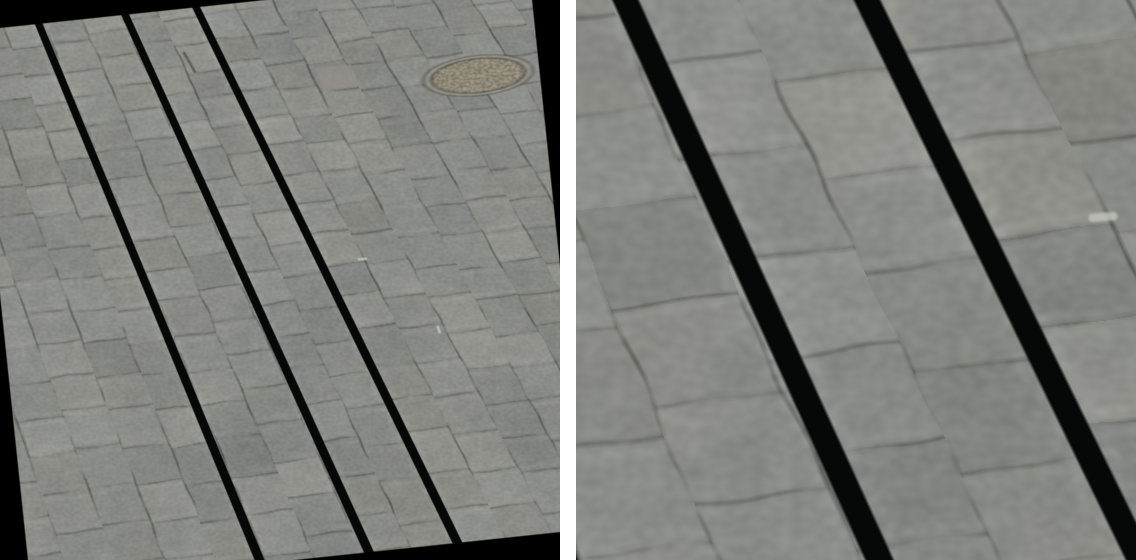
Left, the full canvas; right, a detail of the centre.
This texture is drawn by a Shadertoy shader. Its source:

```glsl
// Worn grey stone paving in slight perspective, crossed by three black stripes,
// with an oval cover, on a tilted square over black. Columns of blocks fan out
// from one vanishing point; hashes and gradient noise vary blocks, joints and wear.

const vec2  VANISH = vec2(-1.533, 4.846);        // where the columns meet
const vec3  STRIPES = vec3(0.4120, 0.4536, 0.4880); // stripe slopes, dx over dy
const float STRIPE_HALF = 0.0017;                // half width per unit of depth
const float COLUMN_STEP = 0.0185;                // slope between joints
const float COLUMN_START = 0.4326;               // slope of one joint
const float COURSE_STEP = 0.0031;                // block length in inverse depth
const float COURSE_TILT = 0.13;
const float JOINT_WIDTH = 0.0021;
const float FRAME_TILT = 0.105;                  // radians
const vec2  COVER_POS = vec2(0.854, 0.865);
const vec2  COVER_RADII = vec2(0.098, 0.0355);
const vec2  SLAB_POS = vec2(0.602, 0.862);
const vec2  SLAB_HALF = vec2(0.034, 0.020);

const vec3 STONE = vec3(0.532, 0.535, 0.512);
const vec3 STONE_COOL = vec3(0.492, 0.508, 0.502);
const vec3 SLAB = vec3(0.580, 0.560, 0.540);
const vec3 COVER = vec3(0.555, 0.530, 0.470);
const vec3 COVER_RIM = vec3(0.600, 0.595, 0.560);
const vec3 STRIPE = vec3(0.025, 0.032, 0.030);
const vec3 LITTER = vec3(0.76, 0.77, 0.74);

float hash(vec2 p) {
    vec3 q = fract(vec3(p.xyx) * 0.1031);
    q += dot(q, q.yzx + 33.33);
    return fract((q.x + q.y) * q.z);
}

vec2 gradient(vec2 cell) {
    float a = 6.2832 * hash(cell);
    return vec2(cos(a), sin(a));
}

// Gradient noise, about -0.7 to 0.7
float noise(vec2 p) {
    vec2 i = floor(p), f = p - i;
    vec2 w = f * f * f * (f * (f * 6.0 - 15.0) + 10.0);
    vec2 e = vec2(1.0, 0.0);
    float low = mix(dot(gradient(i), f), dot(gradient(i + e), f - e), w.x);
    float high = mix(dot(gradient(i + e.yx), f - e.yx), dot(gradient(i + 1.0), f - 1.0), w.x);
    return mix(low, high, w.y);
}

float fbm(vec2 p) {
    float sum = 0.0, amp = 0.5;
    for (int i = 0; i < 4; i++) {
        sum += amp * noise(p);
        p = mat2(1.6, 1.2, -1.2, 1.6) * p + 7.3;
        amp *= 0.55;
    }
    return sum;
}

vec2 rotate(vec2 p, float a) {
    return vec2(cos(a) * p.x + sin(a) * p.y, cos(a) * p.y - sin(a) * p.x);
}

float segment(vec2 p, vec2 a, vec2 b) {
    vec2 d = b - a;
    return length(p - a - d * clamp(dot(p - a, d) / dot(d, d), 0.0, 1.0));
}

vec3 paving(vec2 uv, float px) {
    // Uneven block edges, then column and course coordinates
    vec2 p = uv + 0.0035 * vec2(noise(uv * 24.0), noise(uv * 21.0 + 40.0));
    float depth = VANISH.y - p.y;
    float column = ((p.x - VANISH.x) / depth - COLUMN_START) / COLUMN_STEP;
    float id = floor(column);
    float courseDepth = depth + COURSE_TILT * p.x;
    float course = 1.0 / (courseDepth * COURSE_STEP) + hash(vec2(id + 60.0, 3.0));
    course += 0.22 * noise(vec2(course * 0.6, id * 5.7));
    vec2 block = vec2(id + 60.0, floor(course));

    // Block tone, broad stains and fine grain
    float cool = smoothstep(-0.25, 0.35, fbm(uv * 3.2 + 5.0) + 0.5 * (hash(block + 17.0) - 0.5));
    vec3 col = mix(STONE * 1.035, STONE_COOL * 1.02, 0.75 * cool);
    col += 0.048 * (hash(block) - 0.5) + 0.045 * fbm(uv * 7.0);
    col += 0.050 * fbm(uv * vec2(36.0, 52.0)) + 0.035 * noise(uv * vec2(130.0, 170.0));

    // Joints, broken up by wear; long ones are darker
    float side = (0.5 - abs(fract(column) - 0.5)) * COLUMN_STEP * depth * 0.9;
    float end = (0.5 - abs(fract(course) - 0.5)) * COURSE_STEP * courseDepth * courseDepth;
    float wear = smoothstep(-0.30, 0.45, noise(uv * 13.0 + 9.0) + 0.4 * noise(uv * 45.0));
    float soft = JOINT_WIDTH + px;
    col -= 0.155 * wear * (1.0 - smoothstep(0.0, soft, side));
    col -= 0.085 * (1.1 - wear) * (1.0 - smoothstep(0.0, soft, end));
    float lip = smoothstep(soft, 2.0 * soft, end) * (1.0 - smoothstep(2.0 * soft, 4.0 * soft, end));
    return col + 0.022 * lip * hash(block + 31.0);
}

void mainImage(out vec4 fragColor, in vec2 fragCoord) {
    vec2 uv = fragCoord / iResolution.xy;
    float px = 1.0 / min(iResolution.x, iResolution.y);
    float soft = max(px, 0.0013);
    vec3 col = paving(uv, px);

    // Paler replacement slab
    vec2 s = uv - SLAB_POS;
    s = abs(vec2(s.x + 0.45 * s.y, s.y - 0.1 * s.x)) - SLAB_HALF;
    float slab = 1.0 - smoothstep(-0.003, 0.003, max(s.x, s.y));
    col = mix(col, SLAB + 0.04 * fbm(uv * 60.0), 0.8 * slab);

    // Oval cover: dark outline, pale rim, speckled centre
    vec2 c = rotate(uv - COVER_POS, FRAME_TILT) / COVER_RADII;
    float r = length(c);
    float edge = soft / COVER_RADII.y;
    vec3 lid = COVER + 0.13 * noise(uv * vec2(150.0, 210.0)) + 0.06 * fbm(uv * 60.0);
    vec3 cover = mix(lid, COVER_RIM + 0.05 * noise(uv * 90.0), smoothstep(0.86 - edge, 0.86 + edge, r));
    cover -= 0.14 * (1.0 - smoothstep(0.0, 0.045 + edge, abs(r - 0.86)));
    col = mix(col, cover, 1.0 - smoothstep(1.0 - edge, 1.0 + edge, r));
    col -= 0.11 * (1.0 - smoothstep(0.0, 0.04 + edge, abs(r - 1.0)));

    // A dark crack and two bits of litter
    float crack = segment(uv, vec2(0.329, 0.905), vec2(0.348, 0.872));
    col -= 0.20 * (1.0 - smoothstep(0.0, 0.0045, crack));
    float litter = min(segment(uv, vec2(0.641, 0.537), vec2(0.653, 0.538)),
                       segment(uv, vec2(0.782, 0.416), vec2(0.785, 0.407)));
    col = mix(col, LITTER, 0.8 * (1.0 - smoothstep(0.001, 0.004, litter)));

    // Black stripes with faint pale margins
    float depth = VANISH.y - uv.y;
    float slope = (uv.x - VANISH.x) / depth;
    for (int i = 0; i < 3; i++) {
        float d = abs(slope - STRIPES[i]) * depth / sqrt(1.0 + slope * slope) - STRIPE_HALF * depth;
        float margin = 1.0 - smoothstep(0.003, 0.014, d);
        col += margin * (0.022 + 0.05 * noise(uv * 110.0));
        col = mix(col, STRIPE, 1.0 - smoothstep(-soft, soft, d));
    }

    // Tilted square frame
    vec2 f = abs(rotate(uv - 0.5, FRAME_TILT)) - 0.5;
    col *= 1.0 - smoothstep(-soft, soft, max(f.x, f.y));
    fragColor = vec4(clamp(col, 0.0, 1.0), 1.0);
}
```
